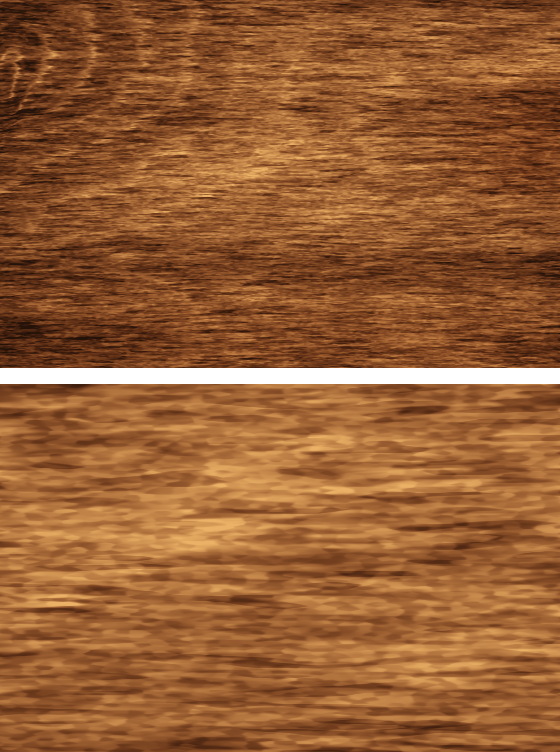
Top: the whole. Bottom: its middle third, enlarged.
This texture is drawn by a Shadertoy shader. Its source:

```glsl
// Stained brown wood board with fine horizontal fibres, faint growth arches and a knot at the upper left.

vec2 hash2(vec2 c) {
    vec3 q = fract(c.xyx * vec3(0.1031, 0.1030, 0.0973));
    q += dot(q, q.yzx + 33.33);
    return fract((q.xx + q.yz) * q.zy);
}

// Cellular noise: random tones of jittered cells, softly blended, centred on zero.
float cells(vec2 p) {
    vec2 id = floor(p);
    vec2 f = p - id;
    float total = 0.0;
    float weight = 0.0;
    for (int y = -1; y <= 1; y++) {
        for (int x = -1; x <= 1; x++) {
            vec2 offset = vec2(x, y);
            vec2 d = offset + hash2(id + offset) - f;
            float w = exp(-6.0 * dot(d, d));
            total += w * hash2(id + offset + 71.0).y;
            weight += w;
        }
    }
    return total / weight - 0.5;
}

float band(float v, float centre, float width) {
    float d = (v - centre) / width;
    return exp(-d * d);
}

// Stain colour for a given brightness of the red channel.
vec3 stain(float r) {
    return vec3(r, 0.03 + 0.24 * r + 0.53 * r * r, 0.03 + 0.44 * r * r);
}

void mainImage(out vec4 fragColor, in vec2 fragCoord) {
    vec2 p = fragCoord / iResolution.y;
    vec2 fromCentre = fragCoord / iResolution.xy - vec2(0.54, 0.55);
    vec2 fromKnot = p - vec2(0.02, 0.81);
    vec2 warp = vec2(cells(p * 6.0 + 3.0), cells(p * 6.0 + 31.0));
    float knot = exp(-length((fromKnot + 0.09 * warp) * vec2(2.7, 2.9)));

    // Fibre direction, nearly level and bending only beside the knot
    vec2 grain = p;
    grain.y += 0.003 * sin(p.x * 4.0 + p.y * 9.0) - 0.35 * knot * knot * fromKnot.y;
    float fibre = cells(grain * vec2(19.0, 215.0));
    float speckle = cells(grain * vec2(85.0, 320.0) + 9.0);
    float pore = smoothstep(0.12, 0.34, cells(grain * vec2(17.0, 190.0) + 40.0));
    float streak = cells(grain * vec2(4.0, 85.0) + 17.0);

    // Growth rings: contours of a drifting field that rises at the knot
    float drift = cells(p * vec2(1.3, 3.0) + 4.0);
    float field = 0.9 * drift + 1.5 * knot + 0.35 * p.y;
    field += 0.07 * cells(p * vec2(5.0, 14.0)) + 0.05 * fibre + 0.04 * streak;
    float ring = pow(0.5 + 0.5 * sin(field * 30.0), 6.0) - 0.23;
    float shade = sin(field * 13.0 + 1.0);

    // Broad light and dark bands under a darkened border
    float v = grain.y + 0.04 * drift + 0.012 * streak;
    float tone = 0.682 - 0.60 * dot(fromCentre, fromCentre);
    tone += 0.07 * band(v, 0.81, 0.05) - 0.08 * band(v, 0.72, 0.03);
    tone += 0.07 * band(v, 0.36, 0.02) - 0.10 * band(v, 0.28, 0.05);
    tone += 0.05 * band(v, 0.18, 0.025) - 0.05 * band(v, 0.10, 0.05);
    vec2 fromHeart = (p - vec2(1.45, 0.62)) * vec2(4.5, 6.0);
    float heartwood = exp(-dot(fromHeart, fromHeart));
    tone -= 0.09 * heartwood;
    tone += 0.13 * cells(grain * vec2(1.3, 10.0) + 23.0) + 0.025 * shade;

    // Rings, knot and fibres
    tone += ring * (0.06 + 0.22 * knot) - 0.14 * knot;
    tone += 0.10 * exp(-250.0 * dot(fromKnot, fromKnot));
    tone -= 0.25 * exp(-3500.0 * dot(fromKnot, fromKnot));
    tone += 0.13 * streak + 0.27 * fibre + 0.20 * speckle - 0.15 * pore;

    // Redder stain toward the right and the lower edge
    vec3 colour = stain(clamp(tone, 0.14, 0.92));
    float redness = clamp(heartwood + smoothstep(0.4, 0.0, p.y) * 0.6, 0.0, 1.0);
    colour.gb *= 1.0 - vec2(0.06, 0.12) * redness;
    fragColor = vec4(colour, 1.0);
}
```
